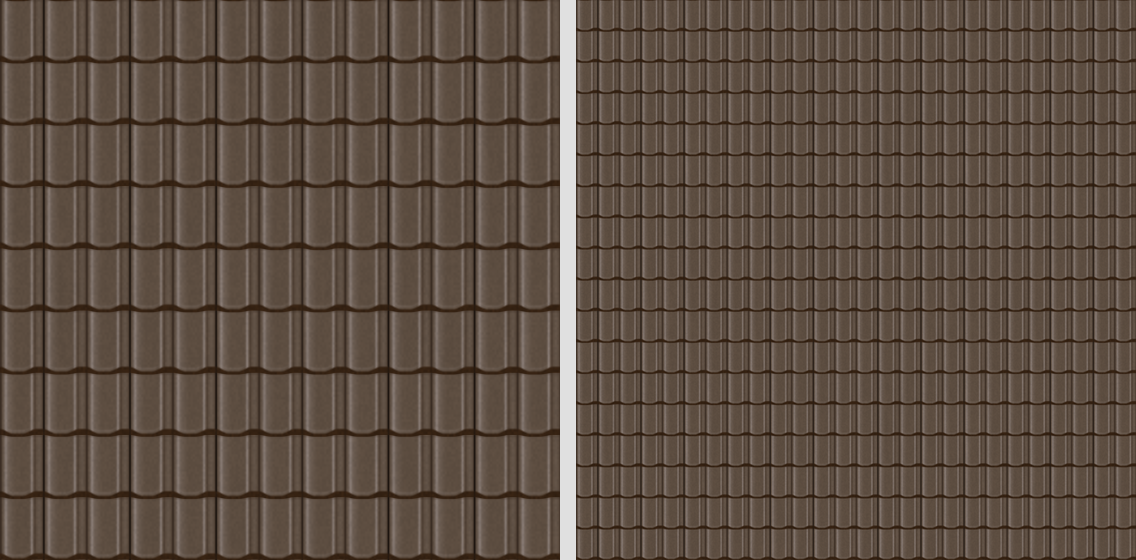
Left: one tile. Right: repeated 2 by 2.
Write a three.js fragment shader that draws this texture.

```glsl
varying vec2 vUv;

float hash(vec2 p) {
  vec3 q = fract(vec3(p.xyx) * 0.1031);
  q += dot(q, q.yzx + 33.33);
  return fract((q.x + q.y) * q.z);
}

// Value noise that wraps after a whole number of cells
float wrapNoise(vec2 uv, vec2 cells) {
  vec2 p = uv * cells;
  vec2 i = floor(p);
  vec2 f = fract(p);
  f = f * f * (3.0 - 2.0 * f);
  float a = hash(mod(i, cells));
  float b = hash(mod(i + vec2(1.0, 0.0), cells));
  float c = hash(mod(i + vec2(0.0, 1.0), cells));
  float d = hash(mod(i + vec2(1.0, 1.0), cells));
  return mix(mix(a, b, f.x), mix(c, d, f.x), f.y);
}

float ridge(float x, float center, float width) {
  float d = (x - center) / width;
  return exp(-d * d);
}

void main() {
  vec2 grid = vec2(13.0, 9.0);
  vec2 p = vUv * grid - vec2(0.018, 0.0);
  vec2 tile = mod(floor(p), grid);
  vec2 q = fract(p);

  vec3 clay = vec3(0.36, 0.30, 0.25);
  vec3 sheen = vec3(0.59, 0.545, 0.53);
  vec3 shade = vec3(0.24, 0.18, 0.14);
  vec3 gapBrown = vec3(0.205, 0.13, 0.07);
  vec3 jointDark = vec3(0.11, 0.08, 0.06);

  // Rounded roll with a lit left flank, a narrow right crest and a flat trough
  float light = 0.44 * ridge(q.x, 0.11, 0.046);
  light += 0.30 * smoothstep(0.07, 0.14, q.x) * (1.0 - smoothstep(0.10, 0.38, q.x));
  light += 0.62 * ridge(q.x, 0.72, 0.034);
  light += 0.10 * ridge(q.x, 0.89, 0.04);
  light *= 0.93 + 0.14 * hash(tile + 7.0);
  vec3 color = mix(clay, sheen, clamp(light, 0.0, 1.0));
  color = mix(color, shade, 0.42 * ridge(q.x, 0.795, 0.026));

  // Lower edge: a round scallop below the roll, raised over the trough
  float fromRoll = abs(fract(q.x - 0.9) - 0.5);
  float bulge = 1.0 - smoothstep(0.10, 0.43, fromRoll);
  float edge = mix(0.106, 0.030, bulge);
  color = mix(color, sheen, 0.16 * bulge * ridge(q.y, edge + 0.045, 0.022));
  color = mix(color, shade, 0.30 * smoothstep(0.95, 1.0, q.y));

  // Grain and faint vertical streaks
  float grain = wrapNoise(vUv, vec2(260.0, 225.0)) - 0.5;
  float streak = wrapNoise(vUv, vec2(156.0, 27.0)) - 0.5;
  color *= 1.0 + 0.07 * grain + 0.03 * streak + 0.02 * (hash(tile) - 0.5);

  // Side joints: alternate columns open sharp and dark, the others stay soft
  float jointId = mod(floor(p.x + 0.5), grid.x);
  float open = mod(jointId, 2.0) * (1.0 - 0.6 * ridge(jointId, 7.0, 0.8));
  float across = fract(q.x + 0.5) - 0.5;
  color = mix(color, shade, 0.75 * ridge(across, -0.006, 0.034));
  float joint = mix(0.28, 1.0, open) * ridge(across, 0.0, 0.022);
  color = mix(color, jointDark, joint);

  // Brown shadow gap between courses, its lower side sagging under the roll
  float gap = 1.0 - smoothstep(edge - 0.024, edge + 0.024, q.y);
  float sag = 0.008 - 0.026 * bulge;
  float nearSeam = fract(q.y + 0.5) - 0.5;
  gap = nearSeam < 0.0 ? 1.0 : gap;
  gap *= smoothstep(sag - 0.014, sag + 0.012, nearSeam + step(0.25, q.y) * step(0.0, nearSeam));
  gap *= 1.0 - step(0.5, q.y) * step(q.y, 0.9);
  vec3 gapColor = mix(gapBrown, jointDark, 0.5 * joint);
  gapColor *= 1.0 + 0.2 * grain;
  color = mix(color, gapColor, gap);

  gl_FragColor = vec4(color, 1.0);
}
```
